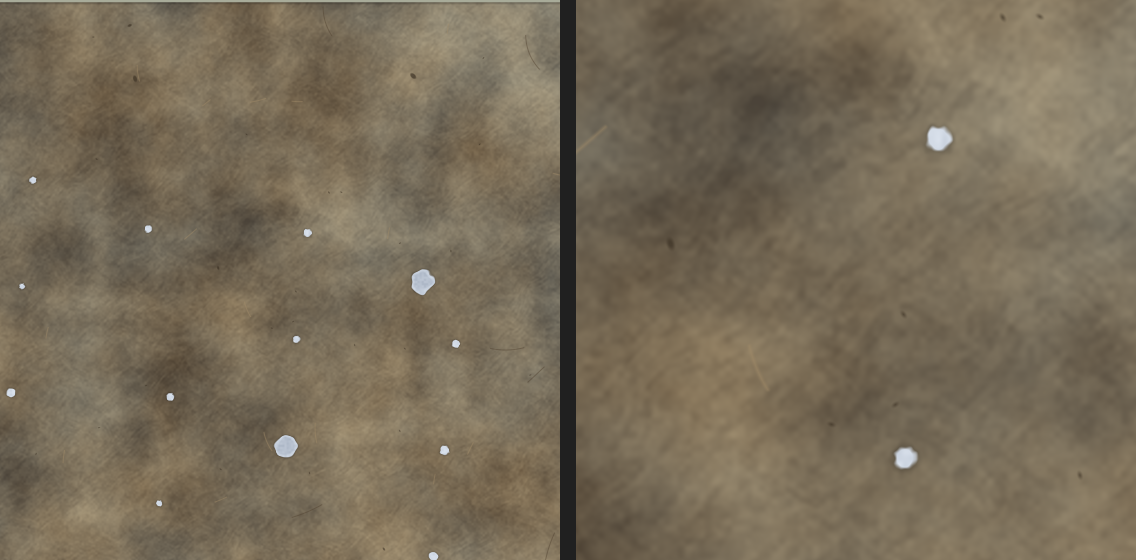
Left, the full canvas; right, a detail of the centre.
This texture is drawn by a WebGL 1 fragment shader. Its source:

```glsl
precision highp float;

uniform vec2 u_resolution;

const vec3 DARK_BROWN = vec3(0.37, 0.33, 0.27);
const vec3 LIGHT_TAN = vec3(0.60, 0.55, 0.45);
const vec3 WARM_SHIFT = vec3(0.07, 0.0, -0.07);
const vec3 FIBRE_LIGHT = vec3(0.64, 0.55, 0.41);
const vec3 FIBRE_DARK = vec3(0.31, 0.25, 0.18);
const vec3 SPECK_COLOR = vec3(0.22, 0.18, 0.13);
const vec3 FLAKE_BODY = vec3(0.68, 0.72, 0.78);
const vec3 FLAKE_BRIGHT = vec3(0.86, 0.89, 0.93);
const vec3 STRIP_COLOR = vec3(0.66, 0.67, 0.60);
const float BASE_TONE = 0.36;
const float BLOTCH_CONTRAST = 1.5;
const float SMUDGE_CONTRAST = 0.35;
const float GRAIN_CONTRAST = 0.55;
const float EDGE_SOFTNESS = 0.0014;
const float STRIP_HEIGHT = 0.004;
const float LARGE_FLAKE = 0.020;
const int FIBRES = 22;
const int SPECKS = 26;
const int FLAKES = 13;

float hash(vec2 p) {
  vec3 q = fract(vec3(p.xyx) * 0.1031);
  q += dot(q, q.yzx + 33.33);
  return fract((q.x + q.y) * q.z);
}

vec2 hash2(float n) {
  return vec2(hash(vec2(n, 3.7)), hash(vec2(n, 19.1)));
}

float noise(vec2 p) {
  vec2 i = floor(p);
  vec2 f = fract(p);
  f = f * f * (3.0 - 2.0 * f);
  return mix(mix(hash(i), hash(i + vec2(1.0, 0.0)), f.x),
             mix(hash(i + vec2(0.0, 1.0)), hash(i + vec2(1.0)), f.x), f.y);
}

float fbm(vec2 p) {
  float sum = 0.0;
  float weight = 0.5;
  for (int i = 0; i < 5; i++) {
    sum += weight * noise(p);
    p = mat2(0.8, 0.6, -0.6, 0.8) * p * 2.03 + 17.3;
    weight *= 0.53;
  }
  return sum;
}

vec2 rotate(vec2 p, float a) {
  float c = cos(a);
  float s = sin(a);
  return vec2(c * p.x + s * p.y, c * p.y - s * p.x);
}

// Coverage of a shape whose signed distance is d
float cover(float d, float softness) {
  return 1.0 - smoothstep(-softness, softness, d);
}

// Matted paper pulp: short strands, bent by a slow warp
float pulpGrain(vec2 p) {
  vec2 bent = p + 0.02 * vec2(noise(p * 23.0), noise(p * 23.0 + 40.0));
  float rising = noise(rotate(bent, 0.75) * vec2(75.0, 210.0));
  float falling = noise(rotate(bent, -0.6) * vec2(85.0, 190.0) + 70.0);
  float fine = noise(p * 250.0 + 11.0);
  return 0.4 * rising + 0.3 * falling + 0.3 * fine - 0.5;
}

// Broad light: pale upper right, dim left edge, paler foot
float broadLight(vec2 p) {
  float corner = smoothstep(0.45, 1.0, p.y) * smoothstep(0.2, 0.9, p.x);
  float foot = 1.0 - smoothstep(0.0, 0.22, p.y);
  float leftEdge = 1.0 - smoothstep(0.0, 0.2, p.x);
  return 0.42 * corner + 0.16 * foot - 0.10 * leftEdge;
}

void main() {
  vec2 p = gl_FragCoord.xy / u_resolution;
  float soft = max(EDGE_SOFTNESS, 0.7 / u_resolution.y);

  // Stained paper
  float blotch = fbm(p * 6.5 + 4.0) - 0.51;
  float smudge = noise(p * vec2(28.0, 9.0)) + noise(p * vec2(8.0, 26.0) + 50.0) - 1.0;
  float tone = BASE_TONE + broadLight(p) + BLOTCH_CONTRAST * blotch
             + SMUDGE_CONTRAST * smudge + GRAIN_CONTRAST * pulpGrain(p);
  vec3 color = mix(DARK_BROWN, LIGHT_TAN, clamp(tone, -0.3, 1.25));
  color += WARM_SHIFT * (fbm(p * 7.0 + 31.0) - 0.5);

  // Loose curved fibres
  for (int i = 0; i < FIBRES; i++) {
    float id = float(i);
    vec2 traits = hash2(id + 120.0);
    vec2 q = rotate(p - hash2(id + 60.0), 0.8 + 2.4 * (traits.x - 0.5));
    float halfLength = mix(0.008, 0.035, traits.y * traits.y);
    q.y += (traits.x - 0.5) * 12.0 * q.x * q.x;
    float d = length(vec2(max(abs(q.x) - halfLength, 0.0), q.y)) - 0.0008;
    vec3 tint = mix(FIBRE_LIGHT, FIBRE_DARK, step(0.65, traits.y));
    color = mix(color, tint, 0.5 * cover(d, soft));
  }

  // Dark specks
  for (int i = 0; i < SPECKS; i++) {
    float id = float(i);
    vec2 traits = hash2(id + 310.0);
    vec2 q = rotate(p - hash2(id + 220.0), 6.28 * traits.x) * vec2(0.6, 1.0);
    float radius = mix(0.0008, 0.005, pow(traits.y, 5.0));
    color = mix(color, SPECK_COLOR, 0.65 * cover(length(q) - radius, soft));
  }

  // Pale flakes, two of them large
  for (int i = 0; i < FLAKES; i++) {
    float id = float(i);
    vec2 center = fract(vec2(0.755, 0.73) + id * vec2(0.7549, 0.5698)) * vec2(1.0, 0.68);
    float large = 1.0 - step(1.5, id);
    float radius = mix(mix(0.0045, 0.0085, hash(vec2(id, 8.0))), LARGE_FLAKE, large);
    vec2 q = p - center;
    float ragged = noise(q / radius * 1.8 + id * 9.0) - 0.5;
    float d = length(q) - radius * (1.0 + 0.35 * ragged);
    float rim = smoothstep(-0.35, -0.1, d / radius);
    float mottled = noise(q * 260.0 + id * 5.0);
    float shine = mix(0.8, 0.15 + 0.4 * rim, large) + 0.35 * (mottled - 0.5);
    color *= 1.0 - 0.2 * cover(d - 0.0015, 2.0 * soft);
    color = mix(color, mix(FLAKE_BODY, FLAKE_BRIGHT, shine), cover(d, soft));
  }

  // Pale strip along the top, with a thin shadow below
  float below = 1.0 - STRIP_HEIGHT - p.y;
  color *= 1.0 - 0.25 * cover(below - 0.003, 2.0 * soft);
  color = mix(color, STRIP_COLOR, cover(below, soft));

  gl_FragColor = vec4(color, 1.0);
}
```
